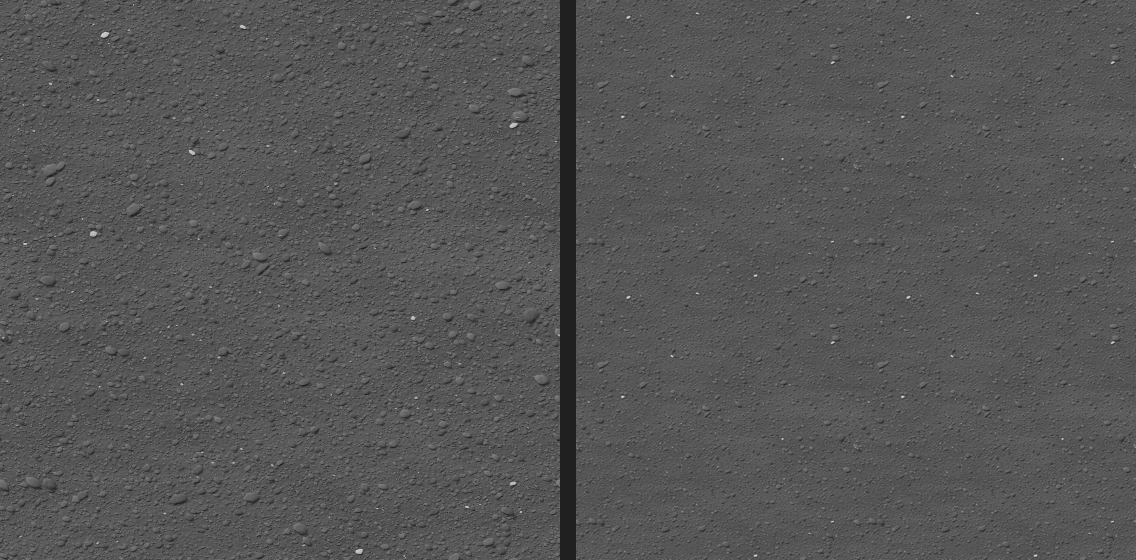
Left: one tile. Right: repeated 2 by 2.
Reproduce this texture procedurally as a WebGL 1 fragment shader.

```glsl
precision highp float;
uniform vec2 u_resolution;

const float GROUND_TONE = 0.345;
const float STONE_TONE = 0.375;
const float WHITE_TONE = 0.74;
const float TONE_SPREAD = 0.09;
const float STONE_RELIEF = 0.13;
const float GRAIN_RELIEF = 0.11;
const float SHADOW_STRENGTH = 0.52;
const float SHADOW_LENGTH = 0.42;   // in stone radii
const float TILT = 1.5;             // spread of stone directions, radians
const float RIPPLE = 0.035;
const float PATCH = 0.03;
const vec2 LIGHT = vec2(-0.5, 0.866);
const float TAU = 6.2831853;
const int FACETS = 6;

float hash(vec2 p, float seed) {
  vec3 v = fract(vec3(p.xyx + seed * 1.37) * vec3(0.1031, 0.1030, 0.0973));
  v += dot(v, v.yzx + 33.33);
  return fract((v.x + v.y) * v.z);
}

// Value noise that wraps after a whole number of cells
float noise(vec2 uv, vec2 cells, float seed) {
  vec2 p = uv * cells;
  vec2 i = floor(p);
  vec2 f = fract(p);
  f = f * f * (3.0 - 2.0 * f);
  vec2 a = mod(i, cells);
  vec2 b = mod(i + 1.0, cells);
  return mix(mix(hash(a, seed), hash(vec2(b.x, a.y), seed), f.x),
             mix(hash(vec2(a.x, b.y), seed), hash(b, seed), f.x), f.y);
}

float grainHeight(vec2 uv) {
  return 0.5 * noise(uv, vec2(380.0), 3.0)
       + 0.7 * noise(uv, vec2(190.0, 230.0), 5.0)
       + 0.5 * noise(uv, vec2(80.0, 110.0), 7.0);
}

// Irregular faceted outline: 1 on the rim, 0 at the centre
float outline(vec2 q, vec2 id, float seed) {
  float rim = 0.0;
  for (int k = 0; k < FACETS; k++) {
    float n = float(k);
    float jitter = hash(id, seed + 20.0 + n);
    float angle = (n + 0.8 * jitter) * TAU / float(FACETS);
    rim = max(rim, dot(q, vec2(cos(angle), sin(angle))) * (0.9 + 0.35 * jitter));
  }
  return mix(rim, length(q), 0.4);
}

// Lays one layer of lit stones with cast shadows over the tone below
float scatter(float tone, vec2 uv, float cells, float radius,
              float density, float stoneTone, float seed) {
  vec2 p = uv * cells;
  vec2 base = floor(p);
  float pixel = 1.0 / u_resolution.y;
  for (int y = -1; y <= 1; y++) {
    for (int x = -1; x <= 1; x++) {
      vec2 cell = base + vec2(float(x), float(y));
      vec2 id = mod(cell, cells);
      if (hash(id, seed) > density) continue;

      vec2 centre = cell + vec2(hash(id, seed + 1.0), hash(id, seed + 2.0));
      float r = radius * mix(0.6, 1.35, hash(id, seed + 3.0));
      vec2 d = (p - centre) / (cells * r);
      if (dot(d, d) > 9.0) continue;

      float angle = (hash(id, seed + 4.0) - 0.5) * TILT;
      float c = cos(angle);
      float s = sin(angle);
      mat2 turn = mat2(c, -s, s, c);
      vec2 stretch = vec2(0.95, mix(1.15, 2.1, hash(id, seed + 5.0)));
      float soft = clamp(0.8 * pixel / r, 0.08, 0.6);

      float shade = outline(turn * (d + LIGHT * SHADOW_LENGTH) * stretch, id, seed);
      tone *= 1.0 - SHADOW_STRENGTH * (1.0 - smoothstep(0.7 - soft, 1.1 + soft, shade));

      float rim = outline(turn * d * stretch, id, seed);
      float cover = 1.0 - smoothstep(1.0 - soft, 1.0 + soft, rim);
      float slope = dot(d, LIGHT) * smoothstep(0.1, 0.9, rim);
      float face = stoneTone + TONE_SPREAD * (hash(id, seed + 6.0) - 0.5)
                 + STONE_RELIEF * slope
                 + 0.05 * (noise(uv, vec2(300.0), 9.0) - 0.5);
      tone = mix(tone, face, cover);
    }
  }
  return tone;
}

void main() {
  vec2 uv = gl_FragCoord.xy / u_resolution;

  // Sandy ground with faint level ripples
  float tone = GROUND_TONE;
  tone += PATCH * (noise(uv, vec2(5.0, 8.0), 11.0) - 0.5);
  tone += RIPPLE * (noise(uv, vec2(12.0, 42.0), 13.0) - 0.5);
  tone += GRAIN_RELIEF * (grainHeight(uv) - grainHeight(uv + LIGHT * 0.002));

  // Grit, gravel and pebbles, from fine to coarse
  tone = scatter(tone, uv, 200.0, 0.0017, 0.42, STONE_TONE + 0.03, 40.0);
  tone = scatter(tone, uv, 110.0, 0.0031, 0.36, STONE_TONE + 0.01, 80.0);
  tone = scatter(tone, uv, 60.0, 0.0055, 0.24, STONE_TONE, 120.0);
  tone = scatter(tone, uv, 28.0, 0.0098, 0.07, STONE_TONE, 160.0);

  // Rare pale chips
  tone = scatter(tone, uv, 90.0, 0.0022, 0.01, WHITE_TONE - 0.08, 200.0);
  tone = scatter(tone, uv, 24.0, 0.0055, 0.022, WHITE_TONE, 240.0);

  gl_FragColor = vec4(vec3(clamp(tone, 0.0, 1.0)), 1.0);
}
```
